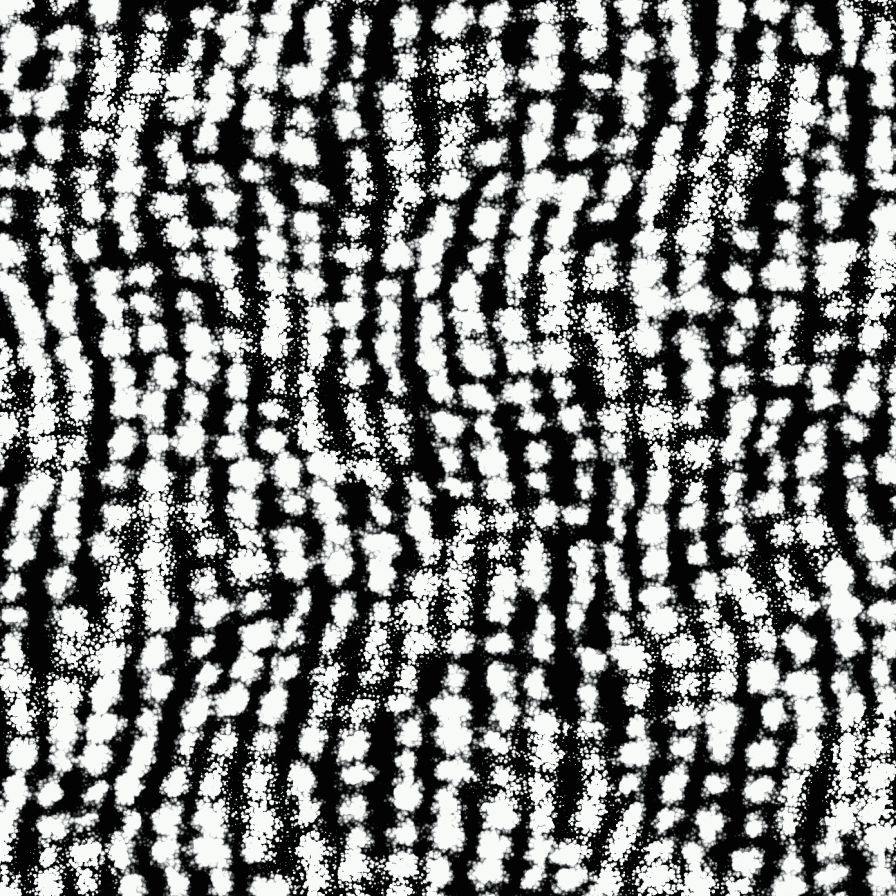
This texture is drawn by a WebGL 1 fragment shader. Its source:

```glsl
precision highp float;

uniform vec2 u_resolution;

const vec2 GRID = vec2(21.0, 27.0);
const vec3 INK = vec3(0.01, 0.01, 0.01);
const vec3 CHALK = vec3(0.97, 0.98, 0.97);
const vec3 COOL_TINT = vec3(-0.005, 0.005, 0.012);

vec2 hash2(vec2 p) {
  vec3 q = fract(p.xyx * vec3(0.1031, 0.1030, 0.0973));
  q += dot(q, q.yzx + 33.33);
  return fract((q.xx + q.yz) * q.zy);
}

// Distance to the nearest scattered point, about 0.45 on average
float cellular(vec2 p) {
  vec2 cell = floor(p);
  float nearest = 4.0;
  for (int j = -1; j <= 1; j++) {
    for (int i = -1; i <= 1; i++) {
      vec2 id = cell + vec2(float(i), float(j));
      vec2 offset = id + hash2(id) - p;
      nearest = min(nearest, dot(offset, offset));
    }
  }
  return sqrt(nearest);
}

// Slow sway of the columns and rows, in grid cells
vec2 drift(vec2 uv) {
  float sway = 0.34 * sin(uv.y * 8.3 + uv.x * 3.1 + 0.6)
             + 0.20 * sin(uv.y * 17.0 - uv.x * 9.0 + 2.0);
  float lift = 0.28 * sin(uv.x * 9.7 + uv.y * 4.0)
             + 0.16 * sin(uv.x * 23.0 - uv.y * 11.0 + 1.3);
  return vec2(sway, lift);
}

// Smoothly joined beads, one per cell; negative inside
float beads(vec2 p, float rowHeight, float jitter, float blend) {
  vec2 cell = floor(p);
  float total = 0.0;
  for (int j = -1; j <= 1; j++) {
    for (int i = -1; i <= 1; i++) {
      vec2 id = cell + vec2(float(i), float(j));
      vec2 shape = hash2(id + 71.0);
      vec2 center = id + 0.5 + jitter * (hash2(id + 13.0) - 0.5);
      vec2 offset = (p - center) * vec2(1.0, rowHeight);
      float stretch = mix(0.85, 1.3, shape.y);
      float radius = mix(0.24, 0.42, shape.x);
      float d = length(offset * vec2(stretch, 1.0 / stretch)) - radius;
      total += exp(-blend * d);
    }
  }
  return -log(total) / blend;
}

// Patches where the beads break up into speckle
float wearMask(vec2 uv) {
  float waves = sin(uv.x * 19.0 + 2.0 * sin(uv.y * 13.0))
              + sin(uv.y * 23.0 + 2.0 * sin(uv.x * 17.0 + 1.0));
  return smoothstep(-0.4, 1.6, waves);
}

void main() {
  vec2 uv = gl_FragCoord.xy / u_resolution;
  float rowHeight = GRID.x / GRID.y;

  // Swaying columns of beads
  float d = beads(uv * GRID + drift(uv), rowHeight, 0.32, 16.0);

  // Lumpy outlines and fine grain
  float lumps = cellular(uv * 64.0 + 5.0) - 0.45;
  float grain = cellular(uv * 190.0 + 31.0) - 0.45;
  float speckle = hash2(floor(uv * 400.0)).x - 0.5;
  float wear = wearMask(uv);
  d += 0.24 * lumps + mix(0.16, 0.48, wear) * grain;
  d += mix(0.03, 0.10, wear) * speckle;

  // Soft chalky edge
  float tone = smoothstep(-0.095, 0.095, -d);
  vec3 color = mix(INK, CHALK, tone) + COOL_TINT * 4.0 * tone * (1.0 - tone);
  gl_FragColor = vec4(color, 1.0);
}
```
